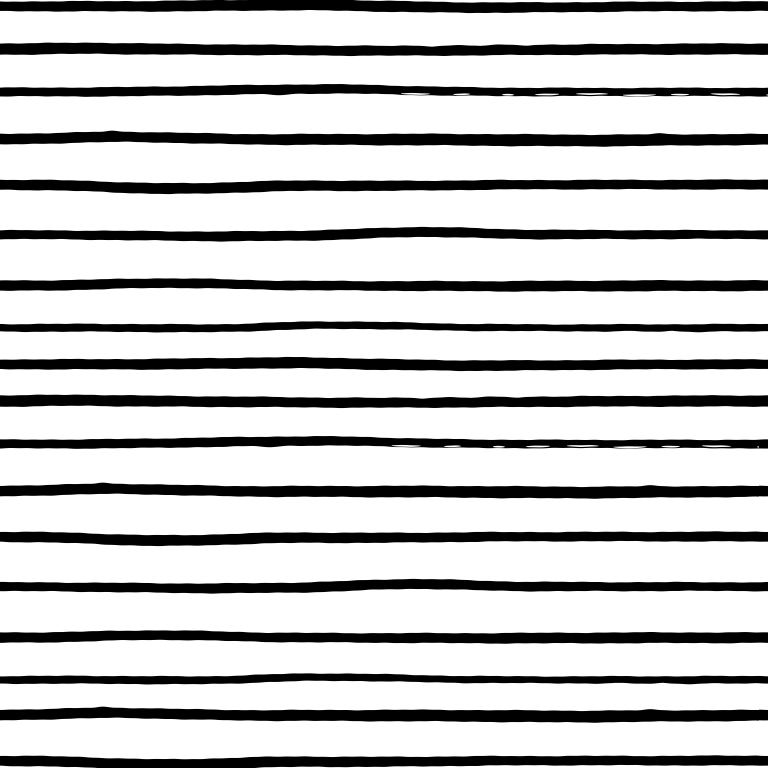
Give the GLSL for this pattern, as a Shadertoy shader.

```glsl
// Hand-inked black horizontal stripes, eight strokes repeating down a white ground.
#define UNITS 768.0        // design units across the canvas
#define ROWS 18            // stripes from top to bottom
#define STROKES 8          // distinct strokes in one repeat
#define REPEAT_Y 352.0     // height of one repeat
#define REPEAT_SHIFT 0.012 // sideways slip of the later repeats
#define TAPER 0.07         // slow change in thickness along a stroke
#define ROUGHNESS 0.22     // edge wobble in design units
#define WEAR_CELL 44.0     // spacing of the dry-brush slivers
#define INK vec3(0.0)
#define PAPER vec3(1.0)
#define TAU 6.2831853

// Resting height from the top, thickness, place of greatest thickness
const vec3 BODY[STROKES] = vec3[STROKES](
    vec3(6.3, 10.3, 0.40), vec3(49.0, 10.5, 0.05),
    vec3(92.0, 8.8, 0.30), vec3(139.5, 11.0, 0.70),
    vec3(184.6, 10.0, 0.25), vec3(234.6, 9.4, 0.45),
    vec3(285.7, 10.0, 0.85), vec3(327.8, 7.4, 0.20));

// Two bends per stroke: drop, centre, width
const vec3 BEND_A[STROKES] = vec3[STROKES](
    vec3(-1.6, 0.39, 0.12), vec3(-0.8, 0.12, 0.06),
    vec3(-3.0, 0.43, 0.13), vec3(-2.6, 0.16, 0.11),
    vec3(4.0, 0.23, 0.12), vec3(1.7, 0.29, 0.16),
    vec3(-2.6, 0.22, 0.11), vec3(-2.7, 0.44, 0.13));
const vec3 BEND_B[STROKES] = vec3[STROKES](
    vec3(1.3, 0.64, 0.16), vec3(1.8, 0.52, 0.22),
    vec3(-0.9, 0.27, 0.10), vec3(1.0, 0.76, 0.13),
    vec3(1.2, 0.50, 0.12), vec3(-2.8, 0.55, 0.09),
    vec3(0.5, 0.65, 0.15), vec3(1.0, 0.28, 0.08));

float hash(float n) { return fract(sin(n * 127.1 + 3.7) * 4375.85); }

float bump(float x, float centre, float width) {
    float t = (x - centre) / width;
    return exp(-t * t);
}

float bend(float x, vec3 b) { return b.x * bump(x, b.y, b.z); }

// Share of a pixel row of height px, centred on y, lying between top and bottom
float band(float top, float bottom, float y, float px) {
    float overlap = min(bottom, y + 0.5 * px) - max(top, y - 0.5 * px);
    return clamp(overlap / px, 0.0, 1.0);
}

// Layered sines that join up across the canvas sides
float roughEdge(float x, float seed) {
    float a = x * TAU;
    return ROUGHNESS * (sin(7.0 * a + seed) + 0.7 * sin(17.0 * a + seed * 2.3)
        + 0.5 * sin(41.0 * a + seed * 4.1));
}

// Thin paper slivers scattered along the dry part of a stroke
float sliver(float x, float y, float bottom, float px) {
    float cell = floor(x * UNITS / WEAR_CELL);
    float centre = (cell + 0.4 + 0.2 * hash(cell)) * WEAR_CELL;
    float halfLength = mix(5.0, 17.0, hash(cell + 9.0));
    float t = (x * UNITS - centre) / halfLength;
    float halfHeight = 0.85 * sqrt(max(0.0, 1.0 - t * t));
    float middle = bottom - mix(1.0, 2.2, hash(cell + 21.0));
    return band(middle - halfHeight, middle + halfHeight, y, px) * step(0.51, x);
}

float strokeInk(int id, float x, float y, float px) {
    vec3 body = BODY[id];
    float seed = float(id) * 1.9;
    float middle = body.x + bend(x, BEND_A[id]) + bend(x, BEND_B[id]);
    float halfWidth = 0.5 * body.y * (1.0 + TAPER * cos(TAU * (x - body.z)));
    float top = middle - halfWidth + roughEdge(x, seed);
    float bottom = middle + halfWidth + roughEdge(x, seed + 5.0);

    // Scallops, nubs and dry patches of particular strokes
    float scallop = abs(sin(x * TAU * 8.0));
    if (id == 1) top += (0.5 - scallop) * bump(x, 0.63, 0.12);
    if (id == 2) bottom += 1.3 * bump(x, 0.365, 0.012);
    if (id == 3) top -= 0.9 * (bump(x, 0.145, 0.01) + bump(x, 0.86, 0.01));
    if (id == 7) bottom += (scallop - 0.5) * bump(x, 0.86, 0.10);
    float ink = band(top, bottom, y, px);
    if (id == 2) ink *= 1.0 - sliver(x, y, bottom, px);
    return ink;
}

void mainImage(out vec4 fragColor, in vec2 fragCoord) {
    vec2 uv = fragCoord / iResolution.xy;
    float y = (1.0 - uv.y) * UNITS;
    float px = UNITS / iResolution.y;
    float ink = 0.0;
    for (int row = 0; row < ROWS; row++) {
        // The last two rows jump ahead to the fourth and fifth strokes
        bool tail = row >= 2 * STROKES;
        int id = tail ? row - 13 : row % STROKES;
        float drop = tail ? 576.0 : float(row / STROKES) * REPEAT_Y;
        if (row == STROKES) drop += 6.0;
        float x = fract(uv.x + (row >= STROKES ? REPEAT_SHIFT : 0.0));
        ink = max(ink, strokeInk(id, x, y - drop, px));
    }
    fragColor = vec4(mix(PAPER, INK, ink), 1.0);
}
```
